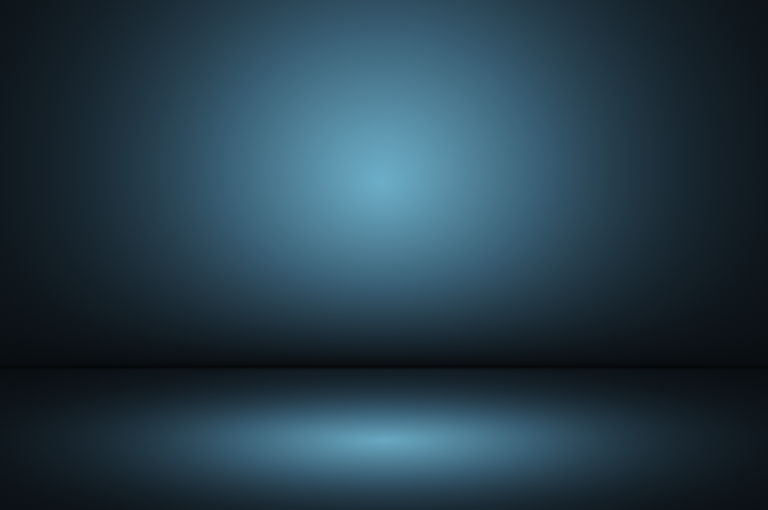
This background is drawn by a WebGL 2 fragment shader. Its source:

```glsl
#version 300 es
precision highp float;
// An empty studio: a soft round light on a back wall above a dark floor seam,
// with a flat pool of light on the floor. Each glow is an exponential falloff
// of elliptical distance, and one shared colour ramp tints the summed light.

uniform vec2 u_resolution;
out vec4 fragColor;

// Colour ramp, from unlit to fully lit
const vec3 SHADOW = vec3(0.035, 0.050, 0.065);
const vec3 MIDTONE = vec3(0.222, 0.370, 0.455);
const vec3 HIGHLIGHT = vec3(0.430, 0.690, 0.790);

// Layout, as fractions of the canvas width and height
const float HORIZON = 0.280;
const vec2 WALL_CENTER = vec2(0.497, 0.641);
const vec2 WALL_RADIUS = vec2(0.295, 0.410);
const vec2 FLOOR_CENTER = vec2(0.500, 0.137);
const float FLOOR_WIDTH = 0.290;
const float FLOOR_REACH_UP = 0.080;
const float FLOOR_REACH_DOWN = 0.102;

// Light behaviour
const float FALLOFF = 1.7;
const float CORE_SHARE = 0.14;
const float CORE_RADIUS = 0.24;
const float WALL_FADE = 0.120;
const float WALL_GAIN = 1.04;
const float FLOOR_GAIN = 0.92;
const float FLOOR_AMBIENT = 0.035;
const float SEAM_WIDTH = 0.004;
const float SEAM_DEPTH = 0.45;
const float EDGE_SOFTNESS = 0.003;
const float GRAIN = 0.004;

float hash(vec2 p) {
    return fract(sin(dot(p, vec2(127.1, 311.7))) * 43758.5453);
}

// Broad bell of light with a small, more pointed core
float glow(vec2 offset) {
    float d = length(offset);
    float bell = exp(-pow(d, FALLOFF));
    return mix(bell, exp(-d / CORE_RADIUS), CORE_SHARE);
}

float wallLight(vec2 uv) {
    float height = max(uv.y - HORIZON, 0.0);
    float fade = 1.0 - exp(-height / WALL_FADE);
    return WALL_GAIN * fade * glow((uv - WALL_CENTER) / WALL_RADIUS);
}

float floorLight(vec2 uv) {
    vec2 offset = uv - FLOOR_CENTER;
    float reach = offset.y > 0.0 ? FLOOR_REACH_UP : FLOOR_REACH_DOWN;
    float pool = FLOOR_GAIN * glow(offset / vec2(FLOOR_WIDTH, reach));
    float across = offset.x / FLOOR_WIDTH;
    return pool + FLOOR_AMBIENT * exp(-across * across);
}

vec3 ramp(float light) {
    vec3 lower = mix(SHADOW, MIDTONE, clamp(light * 2.0, 0.0, 1.0));
    return mix(lower, HIGHLIGHT, clamp(light * 2.0 - 1.0, 0.0, 1.0));
}

void main() {
    vec2 uv = gl_FragCoord.xy / u_resolution;

    // Wall above the horizon, floor below it
    float isWall = smoothstep(-EDGE_SOFTNESS, EDGE_SOFTNESS, uv.y - HORIZON);
    vec3 color = ramp(mix(floorLight(uv), wallLight(uv), isWall));

    // Dark seam where the two planes meet
    float seam = (uv.y - HORIZON) / SEAM_WIDTH;
    color *= 1.0 - SEAM_DEPTH * exp(-seam * seam);

    // Faint grain to hide banding
    color += (hash(gl_FragCoord.xy) - 0.5) * GRAIN;
    fragColor = vec4(clamp(color, 0.0, 1.0), 1.0);
}
```
